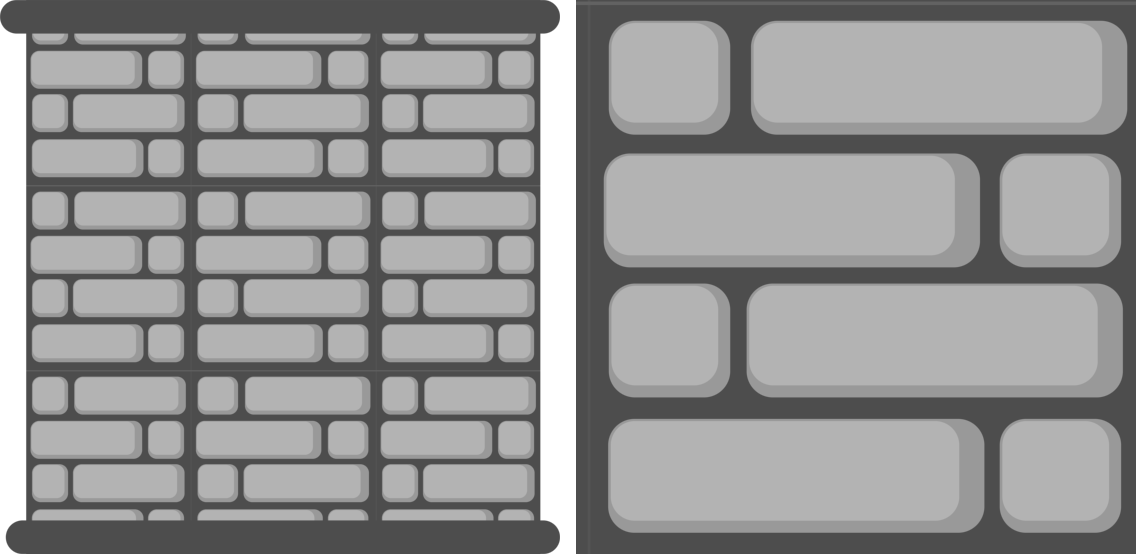
Left, the full canvas; right, a detail of the centre.
Give the GLSL for this texture, as a WebGL 2 fragment shader.

```glsl
#version 300 es
precision highp float;
// Grey brick wall of three by three tiles, capped above and below by dark rounded bars.

#define CANVAS vec2(768.0, 759.0) // design units, y runs downwards
#define TILE vec2(254.0, 253.5)   // size of the full middle tile
#define TILE_TOP 1.0              // top of the first tile row
#define SIDE_SCALE 0.89           // width of the outer columns
#define BRICK_HEIGHT 52.0
#define LONG_WIDTH 172.0
#define SHORT_WIDTH 55.5
#define CORNER 12.0
#define BAR_HEIGHT 46.0
#define SOFTNESS 0.8              // edge blur in output pixels

uniform vec2 u_resolution;
out vec4 outColor;

const vec3 PAPER = vec3(1.0);
const vec3 MORTAR = vec3(0.302);
const vec3 SEAM = vec3(0.385);
const vec3 SHADE = vec3(0.60);
const vec3 FACE = vec3(0.702);

float edgeWidth;

// Signed distance to a rounded box given by two corners
float roundBox(vec2 p, vec2 lo, vec2 hi, float radius) {
  vec2 q = abs(p - 0.5 * (lo + hi)) - 0.5 * (hi - lo) + radius;
  return length(max(q, 0.0)) + min(max(q.x, q.y), 0.0) - radius;
}

float cover(float d) {
  return smoothstep(edgeWidth, -edgeWidth, d);
}

// One brick: shaded body with a lighter face set towards the upper left
vec3 paintBrick(vec3 color, vec2 p, vec2 lo, vec2 hi, float bevel) {
  color = mix(color, SHADE, cover(roundBox(p, lo, hi, CORNER)));
  vec2 faceLo = lo + vec2(1.2, 1.0);
  vec2 faceHi = hi - vec2(bevel, 5.5);
  return mix(color, FACE, cover(roundBox(p, faceLo, faceHi, CORNER - 1.0)));
}

// Four courses of one long and one short brick, swapping sides each course
vec3 paintTile(vec3 color, vec2 p, float stretch) {
  for (int row = 0; row < 4; row++) {
    float r = float(row);
    bool longFirst = row % 2 == 1;
    bool inner = row == 1 || row == 2;
    float top = 8.0 + 60.6 * r - (row == 2 ? 1.2 : 0.0);
    float longX = (longFirst ? 8.7 : 74.0) - (inner ? 2.0 : 0.0);
    float shortX = longFirst ? 187.7 : 9.0;
    vec2 longLo = vec2(longX * stretch, top);
    vec2 shortLo = vec2(shortX * stretch, top);
    vec2 longHi = longLo + vec2(LONG_WIDTH * stretch, BRICK_HEIGHT);
    vec2 shortHi = shortLo + vec2(SHORT_WIDTH * stretch, BRICK_HEIGHT);
    color = paintBrick(color, p, longLo, longHi, 11.5 * stretch);
    color = paintBrick(color, p, shortLo, shortHi, 5.5 * stretch);
  }
  return color;
}

void main() {
  vec2 p = gl_FragCoord.xy / u_resolution * CANVAS;
  p.y = CANVAS.y - p.y;
  edgeWidth = SOFTNESS * CANVAS.x / u_resolution.x;

  // Column: the middle one is full width, the outer two are narrower
  float middleLeft = 262.0;
  float middleRight = middleLeft + TILE.x;
  float sideWidth = TILE.x * SIDE_SCALE;
  float wallLeft = middleLeft - sideWidth;
  float wallRight = middleRight + sideWidth - 1.0;
  bool isMiddle = p.x >= middleLeft && p.x < middleRight;
  float columnLeft = p.x < middleLeft ? wallLeft : (isMiddle ? middleLeft : middleRight);
  float stretch = isMiddle ? 1.0 : SIDE_SCALE;
  vec2 local = vec2(p.x - columnLeft, mod(p.y - TILE_TOP, TILE.y));

  // Mortar with faint seams between tiles
  float seamY = min(local.y, TILE.y - local.y);
  float seamX = min(abs(p.x - middleLeft), abs(p.x - middleRight));
  vec3 wall = mix(MORTAR, SEAM, 0.35 * cover(seamX - 0.6));
  wall = mix(wall, SEAM, cover(seamY - 0.8));
  wall = paintTile(wall, local, stretch);

  // Wall on paper, then the two bars
  vec3 color = mix(PAPER, wall, cover(max(wallLeft - p.x, p.x - wallRight)));
  float radius = 0.5 * BAR_HEIGHT;
  float topBar = roundBox(p, vec2(0.0), vec2(CANVAS.x, BAR_HEIGHT), radius);
  float bottomBar = roundBox(p, vec2(8.0, CANVAS.y - BAR_HEIGHT), CANVAS, radius);
  color = mix(color, MORTAR, cover(min(topBar, bottomBar)));
  outColor = vec4(color, 1.0);
}
```
